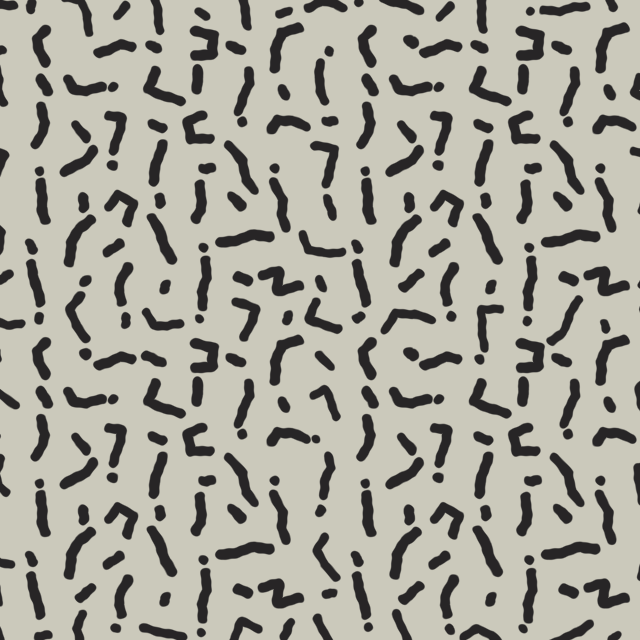
Reproduce this pattern procedurally as a WebGL 1 fragment shader.

```glsl
precision highp float;
uniform vec2 u_resolution;

const vec3 PAPER = vec3(0.797, 0.788, 0.733);
const vec3 INK = vec3(0.152, 0.146, 0.150);
const vec2 TILE = vec2(0.509, 0.488);      // size of one repeat
const vec2 ORIGIN = vec2(-0.036, -0.020);  // lower left of the first repeat
const float CELLS = 8.0;                   // strokes per repeat side, even
const float RADIUS = 0.0079;               // half the brush width
const float GAP = 0.006;                   // clear paper around short strokes
const float SOFTNESS = 0.0014;
const float LONG_MIN = 0.050;
const float LONG_MAX = 0.074;
const float SHORT_MIN = 0.004;
const float SHORT_MAX = 0.024;
const float LONG_JITTER = 0.24;
const float SHORT_JITTER = 0.36;
const float WOBBLE = 0.0007;
const float PI = 3.14159265;

vec4 hash4(vec2 p) {
  vec4 n = vec4(dot(p, vec2(127.1, 311.7)), dot(p, vec2(269.5, 183.3)),
                dot(p, vec2(419.2, 371.9)), dot(p, vec2(74.7, 246.1)));
  return fract(sin(n + 1.7) * 43758.545);
}

vec2 direction(float angle) {
  return vec2(cos(angle), sin(angle));
}

float segment(vec2 p, vec2 a, vec2 b) {
  vec2 pa = p - a, ba = b - a;
  float t = clamp(dot(pa, ba) / max(dot(ba, ba), 1e-8), 0.0, 1.0);
  return length(pa - ba * t);
}

// Three joined segments about the origin, turning at both joints
float bentLine(vec2 p, float angle, vec2 turn, vec3 len) {
  vec2 head = len.x * direction(angle - turn.x);
  vec2 mid = 0.5 * len.y * direction(angle);
  vec2 tail = len.z * direction(angle + turn.y);
  p += 0.3 * (tail - head);
  return min(segment(p, -mid, mid),
             min(segment(p, -mid - head, -mid), segment(p, mid, mid + tail)));
}

// 1 in the first row and column of a repeat, where repeats differ
float onSeam(vec2 id) {
  vec2 local = mod(id, CELLS);
  return 1.0 - step(0.5, min(local.x, local.y));
}

vec2 cellSeed(vec2 id) {
  vec2 tile = floor((id + 0.5) / CELLS);
  return mod(id, CELLS) + onSeam(id) * (tile + 2.0) * vec2(17.0, 31.0);
}

vec2 cellCentre(vec2 id, vec2 random, float jitter) {
  return (id + 0.5 + 2.0 * jitter * (random - 0.5)) * TILE / CELLS;
}

float brushRadius(vec2 id, float random) {
  return RADIUS * mix(0.94, 1.05, random) * (1.0 - 0.12 * onSeam(id));
}

// Distance to the spine of a long stroke: wave, chevron, hook, zigzag or bracket
float longSpine(vec2 p, vec2 id) {
  vec2 seed = cellSeed(id);
  vec4 h = hash4(seed);
  vec4 k = hash4(seed + vec2(41.0, 13.0));
  float angle = PI * 0.5 + (h.z - 0.5) * 1.1 + step(0.75, h.w) * PI * 0.5;
  vec2 turn = (k.zw - 0.5) * 1.2;
  if (k.x > 0.92) turn = vec2(1.4, 1.4);
  else if (k.x > 0.82) turn = vec2(1.9, -1.9);
  else if (k.x > 0.68) turn = vec2(0.1, 1.6);
  else if (k.x > 0.52) turn = vec2(0.3, 1.0);
  turn *= k.y < 0.5 ? -1.0 : 1.0;
  float fold = min(1.0, (abs(turn.x) + abs(turn.y)) / 2.5);
  float len = mix(LONG_MIN, LONG_MAX, k.z) * (1.0 + 0.4 * fold) / 3.0;
  return bentLine(p - cellCentre(id, h.xy, LONG_JITTER * 0.5), angle, turn,
                  len * vec3(mix(0.7, 1.2, k.w), 1.0, mix(1.2, 0.8, k.w)));
}

// Short dash or dot, shrunk to stay clear of the four long strokes around it
float shortStroke(vec2 p, vec2 id) {
  vec4 h = hash4(cellSeed(id));
  vec2 centre = cellCentre(id, h.xy, SHORT_JITTER * 0.5);
  float nearest = 1.0;
  for (int i = 0; i < 4; i++) {
    vec2 side = floor(direction(float(i) * PI * 0.5) + 0.5);
    nearest = min(nearest, longSpine(centre, id + side));
  }
  float room = nearest - 2.0 * RADIUS - GAP;
  if (room < -GAP) return 1.0;
  float reach = clamp(room, 0.0, mix(SHORT_MIN, SHORT_MAX, h.w));
  float angle = PI * 0.5 + (h.z - 0.5) * 2.6;
  vec2 turn = vec2(0.8, -0.8) * (h.x - 0.5);
  return bentLine(p - centre, angle, turn, vec3(reach * 2.0 / 3.0))
         - brushRadius(id, h.y);
}

void main() {
  vec2 p = gl_FragCoord.xy / u_resolution.y - ORIGIN;

  // Uneven brush edge from layered sines that share the repeat
  vec2 phase = 2.0 * PI * p / TILE;
  p += WOBBLE * (sin(phase.yx * 13.0) + 0.6 * sin(phase.yx * 29.0 + phase * 7.0));

  // Long and short strokes alternate like a chequerboard
  vec2 cell = floor(p / TILE * CELLS);
  float d = 1.0;
  for (int y = -1; y <= 1; y++) {
    for (int x = -1; x <= 1; x++) {
      vec2 id = cell + vec2(float(x), float(y));
      if (mod(id.x + id.y, 2.0) < 0.5) {
        d = min(d, longSpine(p, id) - brushRadius(id, hash4(cellSeed(id)).y));
      } else {
        d = min(d, shortStroke(p, id));
      }
    }
  }

  float soft = max(SOFTNESS, 0.7 / u_resolution.y);
  gl_FragColor = vec4(mix(INK, PAPER, smoothstep(-soft, soft, d)), 1.0);
}
```
